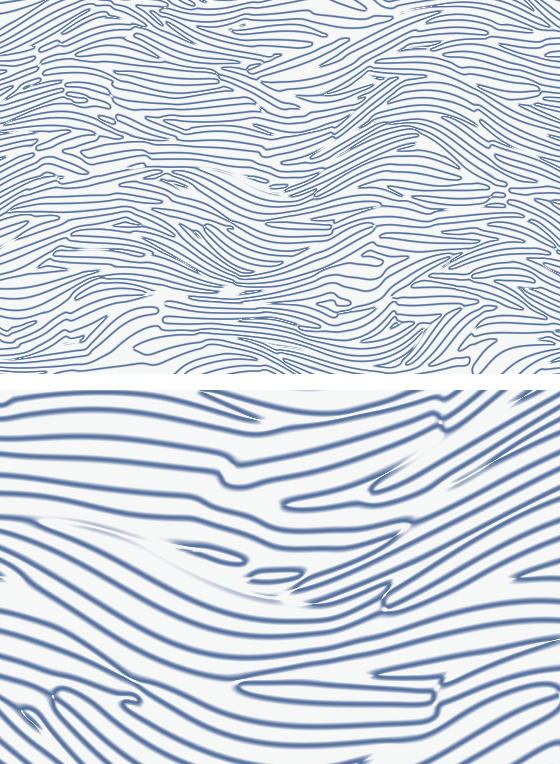
Top, the full canvas; bottom, a detail of the centre.
This pattern is drawn by a Shadertoy shader. Its source:

```glsl
const vec3 PAPER = vec3(0.965, 0.967, 0.970);
const vec3 INK = vec3(0.10, 0.25, 0.49);
const float INK_STRENGTH = 0.73;
const float LINE_EDGE = 0.0050;        // half width where ink ends
const float LINE_SPACING = 0.0205;     // distance between strokes
const vec2 CELL = vec2(0.21, 0.068);   // spacing of the leaf bundles
const vec2 LEAF = vec2(0.21, 0.068);   // half size of a bundle
const float MAX_SLOPE = 0.42;
const float MAX_BEND = 0.02;
const float TAPER = 1.1;               // tightening towards the leaf tips
const float PHASE_SHIFT = 1.8;         // how far bundles fall out of step
const float DOMINANCE = 10.0;          // how firmly the nearest leaf wins
const float GAP = 26.0;                // blank space between leaves
const float CONTOUR_LEVEL = 0.18;
const float WAVE_NUMBER = 3.14159265 / LINE_SPACING;

vec3 hash3(vec2 id) {
    vec3 h = fract(id.xyx * vec3(0.1031, 0.1030, 0.0973));
    h += dot(h, h.yxz + 33.33);
    return fract((h.xxy + h.yzz) * h.zyx);
}

// Layered sines bend the rows into long S curves.
vec2 flowWarp(vec2 p) {
    float broad = 0.042 * sin(7.0 * p.x + 4.5 * p.y + 1.3 * sin(5.0 * p.y));
    float fine = 0.018 * sin(13.0 * p.x - 8.0 * p.y + 2.0);
    return p + vec2(0.02 * sin(9.0 * p.y), broad + fine);
}

// Cellular blend of tilted, tapering wave bundles.
float strokeField(vec2 p) {
    vec2 q = flowWarp(p);
    vec2 home = floor(q / CELL);
    float wave = 0.0;
    float total = GAP;
    for (int j = -3; j <= 3; j++) {
        for (int i = -1; i <= 1; i++) {
            vec2 id = home + vec2(i, j);
            vec3 place = hash3(id + 17.0);
            vec3 shape = 2.0 * hash3(id + 71.0) - 1.0;
            vec2 center = (id + place.xy) * CELL;
            vec2 d = q - center;
            float u = d.x / LEAF.x;
            float v = d.y - MAX_SLOPE * shape.x * d.x - MAX_BEND * shape.y * u * u;
            float inside = max(0.0, 1.0 - u * u - v * v / (LEAF.y * LEAF.y));
            float weight = exp(DOMINANCE * inside) - 1.0;
            float height = center.y + v * (1.0 + TAPER * u * u);
            wave += weight * cos(WAVE_NUMBER * height + PHASE_SHIFT * shape.z);
            total += weight;
        }
    }
    return wave / total - CONTOUR_LEVEL;
}

void mainImage(out vec4 fragColor, in vec2 fragCoord) {
    vec2 p = fragCoord / iResolution.y;

    // Distance to the contour from the field and its slope.
    vec2 e = vec2(0.0004, 0.0);
    float field = strokeField(p);
    vec2 slope = vec2(strokeField(p + e.xy), strokeField(p + e.yx)) - field;
    float steepness = length(slope) / e.x;
    float distanceToLine = abs(field) / max(steepness, 1.0);

    // Strokes break off where the field turns flat.
    float line = 1.0 - smoothstep(0.0, LINE_EDGE, distanceToLine);
    line *= smoothstep(0.08, 0.18, steepness / WAVE_NUMBER);

    fragColor = vec4(mix(PAPER, INK, INK_STRENGTH * line), 1.0);
}
```
